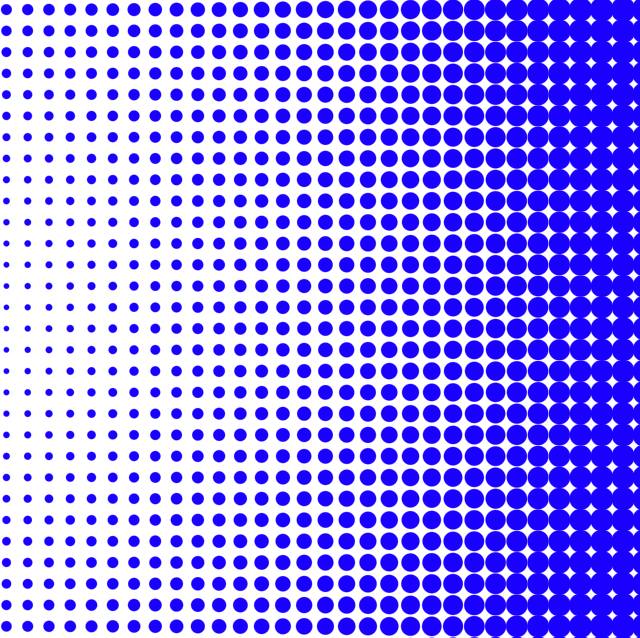
A Shadertoy shader for this pattern:

```glsl
// Halftone field: a square grid of blue dots on white paper.
// Each dot's radius grows linearly with the distance of its centre from a
// focus beyond the left edge, until the dots merge on the right.

const vec3 PAPER = vec3(1.0);
const vec3 INK = vec3(0.10, 0.0, 1.0);

// Lengths are in canvas heights
const float SPACING = 1.0 / 30.0;
const vec2 FIRST_DOT = vec2(0.0101, 0.0183);
const vec2 FOCUS = vec2(-0.248, 0.493);
const float BASE_RADIUS = 0.00065;
const float RADIUS_GROWTH = 0.0142;
const float EDGE_PIXELS = 0.8;

float dotRadius(vec2 center) {
    return BASE_RADIUS + RADIUS_GROWTH * distance(center, FOCUS);
}

// Signed distance to the nearest dot; neighbours are included for overlaps
float dotField(vec2 p) {
    vec2 cell = round((p - FIRST_DOT) / SPACING);
    float nearest = 1.0;
    for (int y = -1; y <= 1; y++) {
        for (int x = -1; x <= 1; x++) {
            vec2 center = FIRST_DOT + (cell + vec2(x, y)) * SPACING;
            nearest = min(nearest, distance(p, center) - dotRadius(center));
        }
    }
    return nearest;
}

void mainImage(out vec4 fragColor, in vec2 fragCoord) {
    vec2 p = fragCoord / iResolution.y;
    float edge = EDGE_PIXELS / iResolution.y;
    float coverage = 1.0 - smoothstep(-edge, edge, dotField(p));
    fragColor = vec4(mix(PAPER, INK, coverage), 1.0);
}
```
